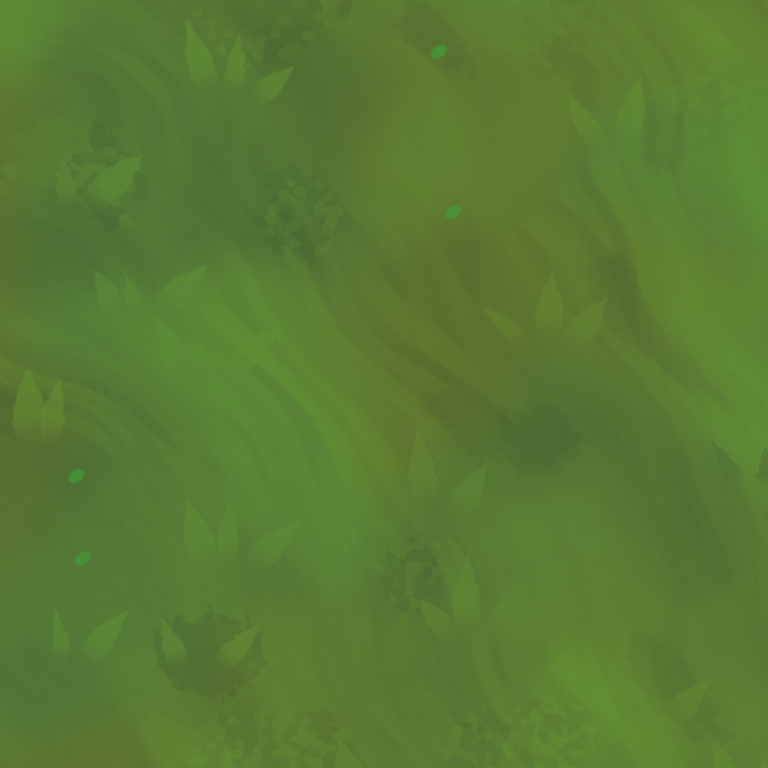
This texture is drawn by a three.js fragment shader. Its source:

```glsl
// Hand-painted meadow ground: soft green patches, slanted bristle strokes,
// ragged dabs and fans of pointed blades that fade out at the base.
// One tone value is built up from cellular noise, then mapped to greens.
varying vec2 vUv;

vec2 hash2(vec2 p) {
  return fract(sin(vec2(dot(p, vec2(127.1, 311.7)), dot(p, vec2(269.5, 183.3)))) * 4375.85);
}

mat2 rotation(float a) {
  return mat2(cos(a), -sin(a), sin(a), cos(a));
}

// Cellular noise whose cell values melt into each other; crisp sets how sharply.
float softCells(vec2 p, float crisp) {
  vec2 cell = floor(p);
  float sum = 0.0, total = 0.0001;
  for (int y = -1; y <= 1; y++) {
    for (int x = -1; x <= 1; x++) {
      vec2 id = cell + vec2(float(x), float(y));
      vec2 away = id + hash2(id) - p;
      float weight = exp(-crisp * dot(away, away));
      sum += weight * hash2(id + 37.0).x;
      total += weight;
    }
  }
  return sum / total;
}

// Slanted, ragged brush dabs, given as a shift in tone.
float dabs(vec2 p, float rough) {
  vec2 cell = floor(p * 5.0);
  float shift = 0.0;
  for (int y = -1; y <= 1; y++) {
    for (int x = -1; x <= 1; x++) {
      vec2 id = cell + vec2(float(x), float(y));
      vec2 look = hash2(id + 11.0);
      vec2 q = rotation(-0.75 + 0.9 * (look.x - 0.5)) * (p - (id + hash2(id)) / 5.0);
      float d = length(q / vec2(0.06 + 0.06 * look.y, 0.03 + 0.025 * look.x)) + 0.6 * (rough - 0.5);
      float soft = mix(0.08, 0.5, hash2(id + 5.0).x);
      float tint = 0.42 * (hash2(id + 23.0).y - 0.55);
      shift = mix(shift, tint, 0.85 * (1.0 - smoothstep(1.0 - soft, 1.0 + 0.3 * soft, d)));
    }
  }
  return shift;
}

// Coverage of a curved blade growing from the origin along +y.
float blade(vec2 q, float len, float width, float bend, float rough) {
  float u = clamp(q.y / len, 0.0, 1.0);
  float side = abs(q.x - bend * u * u) - width * sin(3.1416 * pow(u, 0.8));
  float edge = side + 0.004 * (rough - 0.5);
  return (1.0 - smoothstep(-0.0025, 0.001, edge)) * smoothstep(0.02, 0.5, u) * step(u, 0.999);
}

// Scattered fans of blades: x is the blade tone, y its coverage.
vec2 tufts(vec2 p, float rough) {
  vec2 cell = floor(p * 4.5);
  vec2 paint = vec2(0.5, 0.0);
  for (int y = -1; y <= 1; y++) {
    for (int x = -1; x <= 1; x++) {
      vec2 id = cell + vec2(float(x), float(y));
      vec2 kind = hash2(id + 71.0);
      vec2 root = (id + 0.1 + 0.8 * hash2(id + 3.0)) / 4.5;
      float tone = kind.x < 0.25 ? 0.27 : 0.62 + 0.2 * kind.y;
      for (int i = 0; i < 3; i++) {
        float n = float(i);
        vec2 look = hash2(id * 1.7 + n * 9.1);
        float lean = (n - 1.0) * 0.6 + 0.5 * (look.x - 0.5) + 0.5 * (kind.y - 0.5);
        vec2 q = rotation(-lean) * (p - root - vec2(0.018 * (n - 1.0), 0.0));
        float len = 0.055 + 0.055 * look.y + 0.03 * kind.x;
        float cover = blade(q, len, len * (0.12 + 0.08 * look.x), 0.03 * (look.y - 0.5), rough);
        cover *= step(0.3, kind.y) * step(0.2, look.x);
        paint = mix(paint, vec2(tone + 0.08 * (look.y - 0.5), 1.0), cover * 0.85);
      }
    }
  }
  return paint;
}

// Rare small drops of vivid green.
float drops(vec2 p) {
  vec2 id = floor(p * 6.0);
  vec2 q = rotation(0.6) * (p - (id + 0.25 + 0.5 * hash2(id + 91.0)) / 6.0);
  float d = length(q / vec2(0.012, 0.008));
  return step(0.9, hash2(id + 57.0).x) * (1.0 - smoothstep(0.8, 1.1, d));
}

void main() {
  vec2 p = vUv;
  vec2 warped = p + 0.03 * sin(p.yx * 11.0 + vec2(0.7, 2.1)) + 0.01 * sin(p.yx * 29.0 + vec2(4.0, 1.0));

  // Bristles run down to the right and steepen across the canvas.
  vec2 stroke = rotation(-0.85 - 0.35 * p.x) * warped;
  float bristle = softCells(stroke * vec2(9.0, 65.0), 7.0);
  float grain = softCells(p * 130.0, 8.0);
  float rough = 0.6 * bristle + 0.4 * grain;

  // Broad patches, then dabs, bristles and dry-brush flecks.
  float tone = 0.5 + 0.5 * (softCells(warped * 3.5 + 2.0, 7.0) - 0.5);
  tone += 0.26 * (softCells(stroke * vec2(6.0, 11.0) + 8.0, 7.0) - 0.5);
  tone += 0.1 * (p.x - 0.5) * (0.7 - p.y) + dabs(warped, rough);
  float brushed = smoothstep(0.4, 0.75, softCells(p * 5.0 + 19.0, 8.0));
  tone += (0.05 + 0.16 * brushed) * (bristle - 0.5) + 0.025 * (grain - 0.5);
  float dry = smoothstep(0.8, 0.9, softCells(p * 9.0 + 41.0, 12.0));
  tone += 0.16 * dry * (smoothstep(0.5, 0.65, softCells(p * 85.0, 14.0)) - 0.5);

  vec2 leaves = tufts(p, grain);
  tone = clamp(mix(tone, leaves.x + 0.3 * (tone - 0.5), leaves.y), 0.0, 1.0);

  // Tone to green, with drifts of olive and fresh green.
  vec3 shade = vec3(0.285, 0.385, 0.19), grass = vec3(0.36, 0.48, 0.2), sunlit = vec3(0.39, 0.575, 0.195);
  vec3 color = tone < 0.5 ? mix(shade, grass, tone * 2.0) : mix(grass, sunlit, tone * 2.0 - 1.0);
  float drift = softCells(warped * 4.0 + 63.0, 6.0) - 0.5;
  color += drift * vec3(0.05, -0.025, -0.035);
  color = mix(color, vec3(0.27, 0.59, 0.22), 0.8 * drops(p));
  gl_FragColor = vec4(color, 1.0);
}
```
